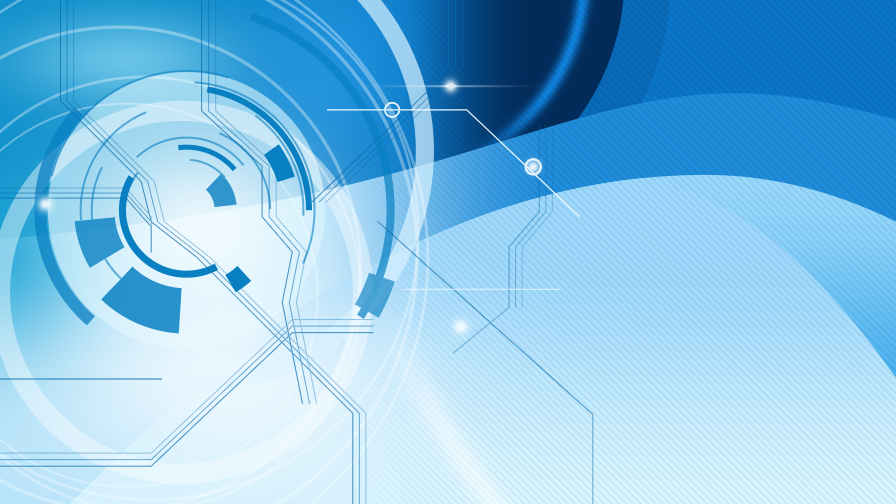
This background is drawn by a Shadertoy shader. Its source:

```glsl
// Blue technology backdrop: striped waves, a dial of broken rings and circuit traces.

float hash(float n) { return fract(sin(n * 127.1) * 43758.5453); }

// Antialiased coverage of a signed distance
float fill(float d) { return clamp(0.5 - d * iResolution.y, 0.0, 1.0); }

float glow(vec2 p, vec2 c, vec2 size) {
    vec2 q = (p - c) / size;
    return exp(-dot(q, q));
}

float segment(vec2 p, vec2 a, vec2 b) {
    vec2 d = b - a;
    return length(p - a - d * clamp(dot(p - a, d) / dot(d, d), 0.0, 1.0));
}

float line(vec2 p, vec2 a, vec2 b) { return fill(segment(p, a, b) - 0.0012); }

float ring(vec2 q, float r, float w) { return fill(abs(length(q) - r) - w); }

// Ring piece around the angle mid, reaching span to both sides
float arc(vec2 q, float r, float w, float mid, float span) {
    float side = acos(clamp(dot(normalize(q + 1e-5), vec2(cos(mid), sin(mid))), -1.0, 1.0));
    return fill(max(abs(length(q) - r) - w, (side - span) * r));
}

// Three parallel traces through four corners
float bus(vec2 p, vec2 a, vec2 b, vec2 c, vec2 d, vec2 pitch) {
    float ink = 0.0;
    for (int i = 0; i < 3; i++) {
        vec2 q = p - pitch * float(i);
        float dist = min(segment(q, a, b), min(segment(q, b, c), segment(q, c, d)));
        ink = max(ink, fill(dist - 0.001) * (1.0 - 0.25 * float(i)));
    }
    return ink;
}

vec3 backdrop(vec2 p) {
    // Upper sky: cyan at the left, navy in the middle
    vec3 col = mix(vec3(0.05, 0.55, 0.79), vec3(0.04, 0.45, 0.77), smoothstep(0.2, 1.1, p.x));
    col = mix(col, vec3(0.55, 0.85, 0.95), 0.7 * glow(p, vec2(0.25, 0.88), vec2(0.22, 0.09)));
    col = mix(col, vec3(0.15, 0.6, 0.9), 0.7 * glow(p, vec2(0.65, 0.86), vec2(0.16, 0.2)));
    float r = length(p - vec2(0.764, 1.046));
    col = mix(col, vec3(0.03, 0.38, 0.67), 0.6 * fill(r - 0.567) * smoothstep(0.8, 1.0, p.x));
    col = mix(col, vec3(0.01, 0.17, 0.35), fill(r - 0.475) * smoothstep(0.78, 1.06, p.x));
    col += vec3(0.05, 0.33, 0.5) * exp(-pow((r - 0.395) / 0.014, 2.0)) * smoothstep(0.9, 1.1, p.x);

    // Waves, from back to front
    float d = p.x - 1.458;
    float upper = 0.815 - 0.6 * d * d / (1.0 + 1.6 * d * d);
    vec3 band = mix(vec3(0.72, 0.89, 0.98), vec3(0.12, 0.54, 0.84), smoothstep(0.55, 1.12, p.x));
    col = mix(col, band, fill(p.y - upper));
    d = p.x - 1.4;
    float middle = 0.653 - (d > 0.0 ? 0.65 : 0.41) * d * d;
    vec3 outer = mix(vec3(0.58, 0.83, 0.97), vec3(0.28, 0.68, 0.92), smoothstep(0.65, 0.2, p.y));
    col = mix(col, outer, fill(p.y - middle));
    d = max(p.x - 1.21, 0.0);
    float front = min(middle, 0.653 - 1.25 * d * d);
    vec3 pale = mix(vec3(0.82, 0.94, 0.99), vec3(0.6, 0.83, 0.97), smoothstep(0.0, 0.5, p.y));
    col = mix(col, pale, fill(p.y - front));

    // Diagonal stripes
    float stripe = sin((p.x + p.y) * 6.2832 / 0.0145);
    return col * (1.0 + 0.035 * stripe * smoothstep(0.6, 0.95, p.x));
}

void mainImage(out vec4 fragColor, in vec2 fragCoord) {
    vec2 p = fragCoord / iResolution.y;
    vec2 q = p - vec2(0.37, 0.583);
    vec3 white = vec3(0.97, 0.99, 1.0), ink = vec3(0.03, 0.42, 0.68);
    vec3 col = backdrop(p);

    // Soft light on the left
    col = mix(col, vec3(0.08, 0.63, 0.83), 0.9 * glow(p, vec2(0.0, 0.49), vec2(0.22, 0.2)));
    col = mix(col, vec3(0.8, 0.94, 0.99), 0.65 * fill(length(q) - 0.275));
    col = mix(col, white, 0.85 * glow(p, vec2(0.4, 0.55), vec2(0.22, 0.17)));
    col = mix(col, white, 0.8 * glow(p, vec2(0.46, 0.25), vec2(0.36, 0.2)));
    float ray = p.x - 0.78 - 0.5 * pow(0.35 - p.y, 2.0) - 0.4 * (0.35 - p.y);
    col = mix(col, white, 0.6 * exp(-ray * ray / 0.0012) * smoothstep(0.42, 0.1, p.y));

    // Pale sweeping rings
    col = mix(col, vec3(0.85, 0.95, 1.0), 0.7 * ring(p - vec2(0.38, 0.7), 0.463, 0.018) * smoothstep(0.3, 0.7, p.x));
    col = mix(col, white, 0.45 * ring(p - vec2(0.36, 0.42), 0.36, 0.02));
    for (int i = 0; i < 6; i++) {
        float k = float(i);
        vec2 c = vec2(0.2 + 0.2 * hash(k + 1.0), 0.4 + 0.2 * hash(k + 9.0));
        col = mix(col, white, 0.35 * ring(p - c, 0.38 + 0.05 * k, 0.002 + 0.003 * hash(k)));
    }

    // Dial: broken rings and blocks
    float dial = 0.75 * arc(q, 0.29, 0.012, 3.2, 0.8);
    dial = max(dial, 0.7 * arc(q, 0.405, 0.008, 0.35, 0.9));
    dial = max(dial, 0.65 * arc(q, 0.41, 0.027, -0.42, 0.09));
    dial = max(dial, arc(q, 0.243, 0.006, 0.7, 0.7));
    dial = max(dial, arc(q, 0.207, 0.018, 0.46, 0.16));
    dial = max(dial, arc(q, 0.127, 0.007, 3.9, 1.3));
    dial = max(dial, arc(q, 0.125, 0.005, 1.2, 0.5));
    dial = max(dial, 0.85 * arc(q, 0.2, 0.045, 4.3, 0.35));
    dial = max(dial, 0.8 * arc(q, 0.183, 0.04, 3.46, 0.22));
    dial = max(dial, 0.8 * arc(q, 0.078, 0.022, 0.46, 0.35));
    dial = max(dial, arc(q, 0.17, 0.02, -0.93, 0.1));
    for (int i = 0; i < 9; i++) {
        float k = float(i);
        dial = max(dial, 0.6 * arc(q, 0.1 + 0.022 * k, 0.002, 6.28 * hash(k + 3.0), 0.4 + hash(k)));
    }
    col = mix(col, vec3(0.03, 0.5, 0.76), dial);

    // Circuit traces
    float wire = bus(p, vec2(0.12, 1.0), vec2(0.12, 0.8), vec2(0.28, 0.64), vec2(0.3, 0.56), vec2(0.013, 0.0));
    wire = max(wire, bus(p, vec2(0.3, 0.56), vec2(0.39, 0.49), vec2(0.7, 0.18), vec2(0.7, 0.0), vec2(0.013, 0.0)));
    wire = max(wire, bus(p, vec2(0.4, 1.0), vec2(0.4, 0.78), vec2(0.52, 0.67), vec2(0.52, 0.57), vec2(0.014, 0.0)));
    wire = max(wire, bus(p, vec2(0.52, 0.57), vec2(0.58, 0.5), vec2(0.56, 0.4), vec2(0.6, 0.2), vec2(0.014, 0.0)));
    wire = max(wire, bus(p, vec2(0.0, 0.075), vec2(0.3, 0.075), vec2(0.58, 0.34), vec2(0.74, 0.34), vec2(0.0, 0.013)));
    wire = max(wire, bus(p, vec2(0.0, 0.607), vec2(0.25, 0.607), vec2(0.3, 0.55), vec2(0.3, 0.5), vec2(0.0, 0.01)));
    wire = max(wire, 0.7 * bus(p, vec2(1.07, 0.75), vec2(1.07, 0.58), vec2(1.01, 0.51), vec2(1.01, 0.39), vec2(0.013, 0.0)));
    wire = max(wire, 0.5 * line(p, vec2(1.01, 0.39), vec2(0.9, 0.3)));
    wire = max(wire, line(p, vec2(0.0, 0.248), vec2(0.32, 0.248)));
    wire = max(wire, 0.8 * line(p, vec2(0.75, 0.56), vec2(1.176, 0.178)));
    wire = max(wire, 0.6 * line(p, vec2(1.176, 0.178), vec2(1.176, 0.0)));
    wire = max(wire, bus(p, vec2(0.89, 1.0), vec2(0.89, 0.87), vec2(0.86, 0.83), vec2(0.62, 0.6), vec2(0.014, 0.0)));
    col = mix(col, ink, 0.75 * wire);

    // White connector, nodes and sparkles
    float light = max(line(p, vec2(0.65, 0.782), vec2(0.926, 0.782)), line(p, vec2(0.926, 0.782), vec2(1.15, 0.57)));
    light = max(light, 0.6 * line(p, vec2(0.8, 0.426), vec2(1.11, 0.426)));
    light = max(light, max(ring(p - vec2(0.778, 0.782), 0.014, 0.0018), ring(p - vec2(1.058, 0.669), 0.015, 0.002)));
    light += glow(p, vec2(0.894, 0.829), vec2(0.012)) + glow(p, vec2(0.914, 0.352), vec2(0.014));
    light += glow(p, vec2(1.058, 0.669), vec2(0.012)) + glow(p, vec2(0.09, 0.595), vec2(0.014));
    light += 0.5 * glow(p, vec2(0.894, 0.829), vec2(0.1, 0.002));
    fragColor = vec4(mix(col, white, clamp(light, 0.0, 0.9)), 1.0);
}
```
